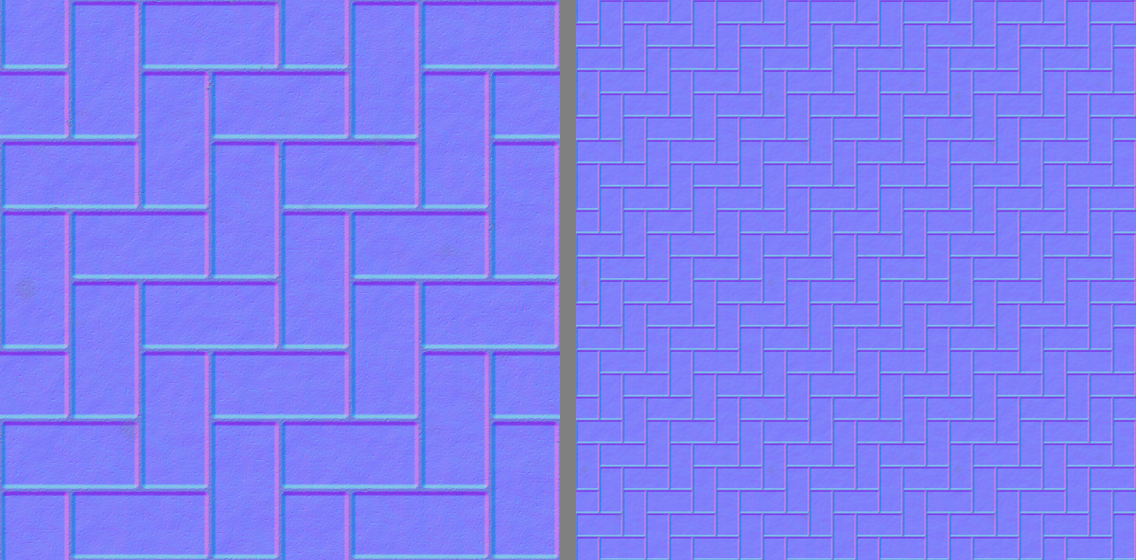
Left, the tile; right, the same tile 3 across and 3 down.
Give the GLSL for this texture map, as a Shadertoy shader.

```glsl
// Tangent-space normal map of bevelled paving bricks laid in a herringbone bond

#define CELLS 8.0          // brick widths across the canvas, a multiple of 4
#define GAP 0.017          // half width of a joint, in brick widths
#define CORNER 0.075       // corner radius
#define BEVEL 0.064        // bevel width
#define SLOPE 0.53         // mean bevel steepness
#define WAVES 0.010        // height of the soft undulation
#define GRAIN 0.0016       // height of the fine grain
#define PITS 0.0026        // height of the sparse bumps
#define ROUGH 0.015        // height of the rubble in the joints
#define CHIPS 0.13         // reach of the chipped edges
#define JOINT_TINT vec3(0.42, 0.51, 0.78)
#define SCUFF_TINT vec3(0.47, 0.48, 0.78)

// Unit gradient for a lattice point
vec2 latticeGradient(vec2 cell) {
    vec3 h = fract(cell.xyx * vec3(0.1031, 0.1030, 0.0973));
    h += dot(h, h.yzx + 33.33);
    float angle = 6.28319 * fract((h.x + h.y) * h.z);
    return vec2(cos(angle), sin(angle));
}

// Gradient noise over brick units, wrapping at the canvas edges
float wrapNoise(vec2 p, float frequency) {
    p *= frequency;
    float period = CELLS * frequency;
    vec2 i = floor(p), f = p - i;
    vec2 a = mod(i, period), b = mod(i + 1.0, period);
    vec2 u = f * f * f * (f * (f * 6.0 - 15.0) + 10.0);
    float n00 = dot(latticeGradient(a), f);
    float n10 = dot(latticeGradient(vec2(b.x, a.y)), f - vec2(1.0, 0.0));
    float n01 = dot(latticeGradient(vec2(a.x, b.y)), f - vec2(0.0, 1.0));
    float n11 = dot(latticeGradient(b), f - 1.0);
    return mix(mix(n00, n10, u.x), mix(n01, n11, u.x), u.y);
}

// Signed distance to the brick owning this point, negative inside
float brickDistance(vec2 p) {
    vec2 cell = floor(p);
    float phase = mod(cell.x + cell.y + 1.0, 4.0);
    bool upright = phase < 1.5;
    // Phases: lower half, upper half, left half, right half of a brick
    float side = mod(phase, 2.0) < 0.5 ? 1.0 : 0.0;
    vec2 center = cell + (upright ? vec2(0.5, side) : vec2(side, 0.5));
    vec2 halfSize = upright ? vec2(0.5, 1.0) : vec2(1.0, 0.5);
    vec2 q = abs(p - center) - halfSize + GAP + CORNER;
    return length(max(q, 0.0)) + min(max(q.x, q.y), 0.0) - CORNER;
}

float scuffMask(vec2 p) {
    return smoothstep(0.38, 0.62, wrapNoise(p + 0.37, 2.0));
}

// Height in x, joint coverage in y
vec2 surface(vec2 p) {
    float d = brickDistance(p);
    float t = clamp(-d / BEVEL, 0.0, 1.0);
    float bevel = SLOPE * BEVEL * mix(t, smoothstep(0.0, 1.0, t), 0.5);

    // Narrow joints, ragged only where a few edges are chipped
    float wear = smoothstep(0.32, 0.50, wrapNoise(p, 2.0));
    float ragged = wrapNoise(p, 17.0);
    float edge = d + 0.005 * ragged + CHIPS * wear * max(ragged, 0.0);
    float joint = smoothstep(-0.006, 0.010, edge);
    float rubble = ROUGH * joint * (0.6 + wear + wrapNoise(p, 3.0)) * wrapNoise(p, 25.0);

    // Brick face: soft undulation, grain and sparse bumps
    float fine = wrapNoise(p, 29.0);
    float face = WAVES * wrapNoise(p, 2.0) + 0.4 * WAVES * wrapNoise(p + 0.13, 6.0);
    face += (GRAIN + 0.0025 * scuffMask(p)) * fine;
    face += PITS * smoothstep(0.25, 0.55, wrapNoise(p + 0.21, 21.0));

    return vec2(bevel + face + rubble, joint);
}

void mainImage(out vec4 fragColor, in vec2 fragCoord) {
    vec2 p = CELLS * fragCoord / iResolution.xy;

    // Central differences, no narrower than a pixel
    float e = max(0.006, 0.5 * CELLS / iResolution.y);
    vec2 right = surface(p + vec2(e, 0.0)), left = surface(p - vec2(e, 0.0));
    vec2 up = surface(p + vec2(0.0, e)), down = surface(p - vec2(0.0, e));
    vec2 slope = vec2(right.x - left.x, up.x - down.x) / (2.0 * e);

    // Encode with the green channel pointing down
    vec3 normal = normalize(vec3(-slope.x, slope.y, 1.0));
    vec3 color = (0.5 + 0.5 * normal) * vec3(1.0, 1.0, 0.985);

    // Dulled joints and scuffs
    float joint = 0.25 * (right.y + left.y + up.y + down.y);
    color = mix(color, JOINT_TINT, 0.6 * joint);
    color = mix(color, SCUFF_TINT, 0.35 * scuffMask(p));
    fragColor = vec4(color, 1.0);
}
```
